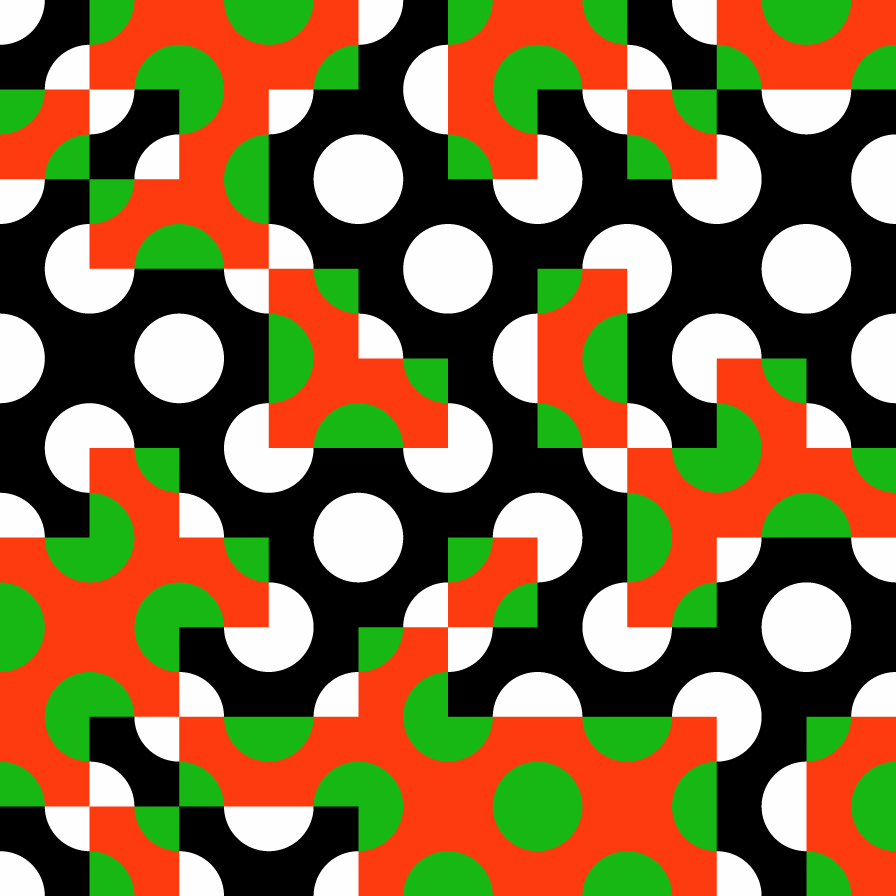
This pattern is drawn by a WebGL 1 fragment shader. Its source:

```glsl
precision highp float;

uniform vec2 u_resolution;

const float CELLS = 10.0;         // cells across and down
const float DOT_RADIUS = 0.5;     // in cells
const float WARM_SHARE = 0.48;    // chance that a cell is red and green
const vec2 SEED = vec2(17.0, 43.0);
const int SAMPLES = 4;            // antialiasing samples per pixel side

const vec3 BLACK = vec3(0.0);
const vec3 WHITE = vec3(1.0, 0.995, 0.995);
const vec3 RED = vec3(0.995, 0.23, 0.06);
const vec3 GREEN = vec3(0.09, 0.72, 0.08);

float hash(vec2 p) {
  vec3 q = fract(p.xyx * 0.1031);
  q += dot(q, q.yzx + 33.33);
  return fract((q.x + q.y) * q.z);
}

// Each cell shows one of two interleaved dot lattices:
// white on black at even corners, green on red at odd corners.
vec3 tileColor(vec2 p) {
  float warm = step(hash(floor(p) + SEED), WARM_SHARE);
  vec2 corner = floor(p + 0.5);
  float parity = mod(corner.x + corner.y, 2.0);
  float onLattice = 1.0 - abs(parity - warm);
  float inDot = onLattice * step(distance(p, corner), DOT_RADIUS);
  return mix(mix(BLACK, RED, warm), mix(WHITE, GREEN, warm), inDot);
}

void main() {
  float scale = CELLS / min(u_resolution.x, u_resolution.y);
  vec3 color = vec3(0.0);

  // Average a regular grid of samples inside the pixel
  for (int y = 0; y < SAMPLES; y++) {
    for (int x = 0; x < SAMPLES; x++) {
      vec2 offset = (vec2(float(x), float(y)) + 0.5) / float(SAMPLES) - 0.5;
      color += tileColor((gl_FragCoord.xy + offset) * scale);
    }
  }
  gl_FragColor = vec4(color / float(SAMPLES * SAMPLES), 1.0);
}
```
